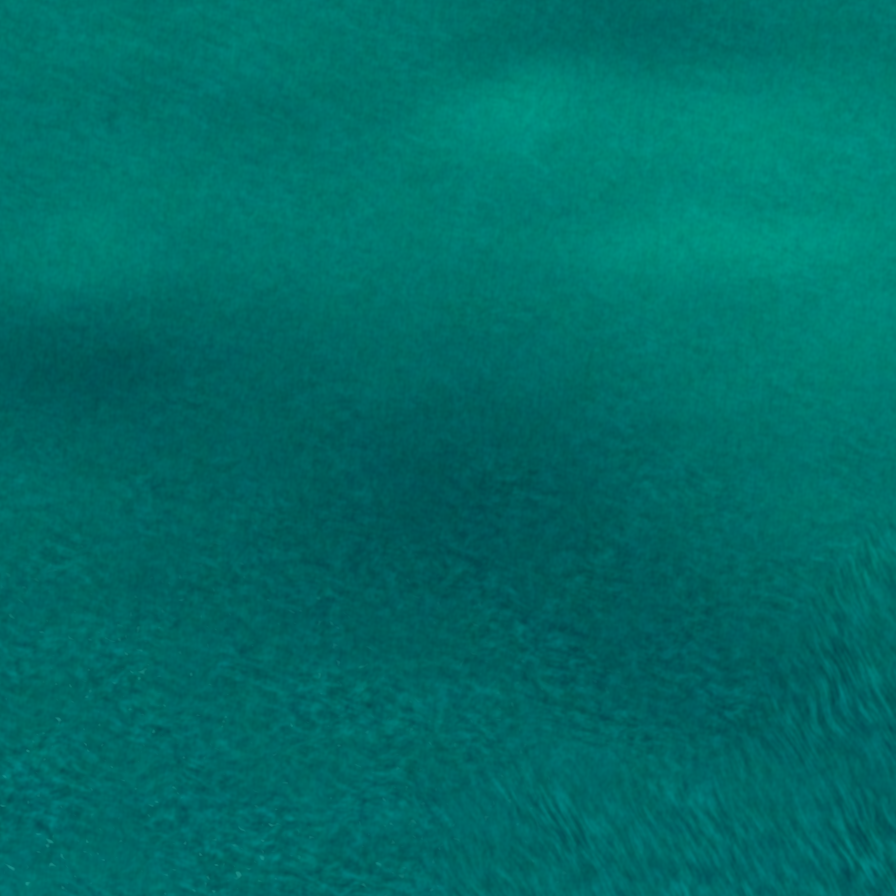
A three.js fragment shader for this texture:

```glsl
// Draws teal sea water: soft pale shoals above, a dark deep, and fine wind ripples below.
varying vec2 vUv;

const vec3 DEEP_TEAL = vec3(0.0, 0.325, 0.33);
const vec3 MID_TEAL = vec3(0.0, 0.43, 0.405);
const vec3 SHOAL_GREEN = vec3(0.0, 0.59, 0.515);
const vec3 SKY_TINT = vec3(0.0, 0.012, 0.06);
const vec3 GLINT = vec3(0.2, 0.68, 0.64);

// Random unit gradient for a lattice cell
vec2 gradientAt(vec2 cell) {
  vec3 h = fract(vec3(cell.xyx) * vec3(0.1031, 0.1030, 0.0973));
  h += dot(h, h.yzx + 33.33);
  float angle = 6.2832 * fract((h.x + h.y) * h.z);
  return vec2(cos(angle), sin(angle));
}

// Gradient noise, about -0.7 to 0.7
float gradientNoise(vec2 p) {
  vec2 i = floor(p);
  vec2 f = fract(p);
  vec2 w = f * f * f * (f * (f * 6.0 - 15.0) + 10.0);
  float a = dot(gradientAt(i), f);
  float b = dot(gradientAt(i + vec2(1.0, 0.0)), f - vec2(1.0, 0.0));
  float c = dot(gradientAt(i + vec2(0.0, 1.0)), f - vec2(0.0, 1.0));
  float d = dot(gradientAt(i + vec2(1.0, 1.0)), f - vec2(1.0, 1.0));
  return mix(mix(a, b, w.x), mix(c, d, w.x), w.y);
}

// Layered noise with halving amplitude
float fbm(vec2 p) {
  float sum = 0.0;
  float amplitude = 1.0;
  for (int i = 0; i < 4; i++) {
    sum += amplitude * gradientNoise(p);
    p = mat2(0.8, 0.6, -0.6, 0.8) * p * 2.03 + 17.3;
    amplitude *= 0.5;
  }
  return sum;
}

// Noise stretched along a direction; frequency is (along, across)
float strokes(vec2 p, float angle, vec2 frequency) {
  float c = cos(angle);
  float s = sin(angle);
  vec2 q = vec2(c * p.x + s * p.y, c * p.y - s * p.x) * frequency;
  return gradientNoise(q) + 0.7 * gradientNoise(q * 1.9 + 41.7);
}

// Soft elliptical patch, 1 at the centre
float patchGlow(vec2 p, vec2 centre, vec2 radius) {
  vec2 d = (p - centre) / radius;
  return exp(-dot(d, d));
}

// Broad light and dark of the water, 0 deep to 1 shoal
float waterDepth(vec2 uv) {
  vec2 warp = 0.04 * vec2(fbm(uv * 4.0 + 3.0), fbm(uv * 4.0 + 29.0));
  vec2 p = uv + warp;
  float tone = mix(0.34, 0.53, smoothstep(0.50, 0.76, p.y + 0.1 * (p.x - 0.5)));
  tone += 0.16 * smoothstep(0.6, 0.95, p.x) * smoothstep(0.25, 0.5, p.y);
  tone -= 0.22 * smoothstep(0.35, 0.75, p.x) * smoothstep(0.87, 0.98, p.y);
  tone += 0.28 * patchGlow(p, vec2(0.59, 0.865), vec2(0.10, 0.05));
  tone += 0.27 * patchGlow(p, vec2(0.76, 0.735), vec2(0.17, 0.035));
  tone += 0.13 * patchGlow(p, vec2(0.82, 0.83), vec2(0.15, 0.05));
  tone += 0.15 * patchGlow(p, vec2(0.12, 0.72), vec2(0.09, 0.06));
  tone -= 0.22 * patchGlow(p, vec2(0.53, 0.41), vec2(0.28, 0.17));
  tone -= 0.22 * patchGlow(p, vec2(0.10, 0.60), vec2(0.22, 0.08));
  tone -= 0.13 * patchGlow(p, vec2(0.16, 0.88), vec2(0.22, 0.05));
  tone -= 0.12 * patchGlow(p, vec2(0.80, 0.25), vec2(0.16, 0.10));
  return tone + 0.09 * fbm(uv * vec2(3.5, 8.0) + 7.0) + 0.05 * fbm(uv * vec2(16.0, 28.0));
}

// Fine surface ripples, strongest near the bottom
float ripples(vec2 uv) {
  vec2 p = uv + 0.010 * vec2(gradientNoise(uv * 17.0), gradientNoise(uv * 17.0 + 50.0));
  float near = smoothstep(0.62, 0.1, uv.y);
  float edge = 0.17 + 0.28 * smoothstep(0.78, 1.0, uv.x) + 0.05 * gradientNoise(uv * 9.0);
  float gust = smoothstep(0.40, 0.58, uv.x) * smoothstep(edge + 0.05, edge - 0.09, uv.y);
  float chop = strokes(p, -0.3, vec2(46.0, 88.0)) + 0.5 * strokes(p, 0.5, vec2(70.0, 110.0));
  float combed = strokes(p, -1.08, vec2(27.0, 100.0));
  float breeze = strokes(p, -0.3, vec2(16.0, 75.0)) * smoothstep(0.62, 0.95, uv.y);
  float patchiness = 0.9 + 0.9 * gradientNoise(uv * 12.0 + 80.0);
  float waves = mix(chop * (0.08 + 0.17 * near), combed * 0.34, gust);
  return waves * patchiness + 0.09 * breeze * smoothstep(0.75, 0.2, uv.x);
}

// Faint grain that drifts a little along the vertical
float surfaceGrain(vec2 uv) {
  return strokes(uv, 1.45, vec2(70.0, 135.0)) + 0.9 * gradientNoise(uv * 190.0);
}

// Sparse sun flecks gathered at the lower left
float glints(vec2 uv) {
  float fleck = strokes(uv, -0.5, vec2(75.0, 105.0));
  float area = smoothstep(0.5, 0.15, uv.y) * smoothstep(0.9, 0.1, uv.x);
  return smoothstep(0.5, 0.95, fleck + 0.35 * gradientNoise(uv * 10.0)) * area;
}

void main() {
  float waves = ripples(vUv);
  float tone = waterDepth(vUv) + waves + 0.085 * surfaceGrain(vUv);

  vec3 color = mix(DEEP_TEAL, MID_TEAL, clamp((tone - 0.07) / 0.33, -0.3, 1.0));
  color = mix(color, SHOAL_GREEN, clamp((tone - 0.4) / 0.5, 0.0, 1.1));

  // Blue sky on crests and slow shifts between green and blue
  float hueDrift = 0.3 * fbm(vUv * 16.0 + 11.0) + 0.4 * gradientNoise(vUv * 60.0);
  float crest = max(waves, 0.0) * 2.0;
  color += SKY_TINT * (hueDrift + crest + 0.2 * smoothstep(0.4, 0.0, vUv.y));
  color = mix(color, GLINT, 0.5 * glints(vUv));

  gl_FragColor = vec4(clamp(color, 0.0, 1.0), 1.0);
}
```
